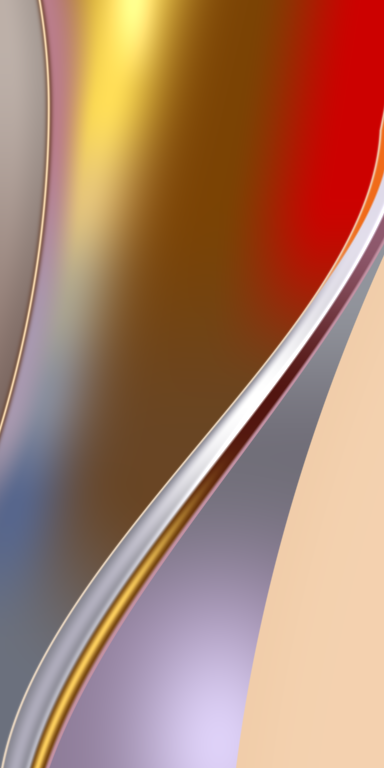
This background is drawn by a WebGL 1 fragment shader. Its source:

```glsl
precision highp float;
// Flowing metallic sheets: a gold-to-red satin body, a silver ribbon with a
// gilded trim, a lavender panel and a peach backdrop. Each boundary is a curve
// x(y); each surface is shaded by smooth ramps across and along its curve.
uniform vec2 u_resolution;

#define GLOW_WIDTH 0.125
#define TRIM_START 0.60
#define RIM_WIDTH 0.006
#define PEACH vec3(0.955, 0.82, 0.685)
#define YELLOW vec3(1.0, 0.87, 0.34)
#define BROWN vec3(0.48, 0.26, 0.015)
#define RED vec3(0.80, 0.005, 0.0)
#define STEEL vec3(0.42, 0.44, 0.49)

// Soft bell around a centre
float bell(float x, float center, float width) {
  float d = (x - center) / width;
  return exp(-d * d);
}

// Cubic whose slope relaxes away from d = 0
float bend(float d, float slope, float curl) {
  return d * (slope - curl * d * d / 3.0);
}

// Boundary curves, x as a function of y in 0..2
float leftEdge(float y) {
  float d = y - 1.72;
  return 0.128 - (d > 0.0 ? 0.306 : 0.181) * d * d;
}

float ribbonTop(float y) {
  float d = min(y - 0.87, 0.79);
  return 0.54 + bend(d, 0.83, d > 0.0 ? 1.25 : 0.85) + 0.2 * max(y - 1.66, 0.0);
}

float ribbonBottom(float y) {
  return 0.618 + bend(y - 0.8, 0.74, 0.6);
}

float panelEdge(float y) {
  return 0.6146 + y * (0.1286 + 0.1197 * y);
}

// Satin body: brown and red base, a drifting highlight, a pink left margin
vec3 bodyColor(vec2 p) {
  vec3 base = mix(vec3(0.41, 0.27, 0.14), BROWN, smoothstep(0.8, 1.5, p.y));
  base = mix(STEEL, base, smoothstep(0.25, 0.95, p.y + 0.6 * p.x));
  float redness = smoothstep(0.66, 0.95, p.x + 0.16 * (2.0 - p.y));
  base = mix(base, RED, redness * smoothstep(0.95, 1.5, p.y));

  vec3 glow = mix(vec3(0.34, 0.40, 0.55), vec3(0.54, 0.56, 0.62), smoothstep(0.68, 0.98, p.y));
  glow = mix(STEEL, glow, smoothstep(0.3, 0.68, p.y));
  glow = mix(glow, vec3(0.68, 0.65, 0.56), smoothstep(0.95, 1.25, p.y));
  glow = mix(glow, vec3(0.90, 0.77, 0.48), smoothstep(1.2, 1.5, p.y));
  glow = mix(glow, YELLOW, smoothstep(1.45, 1.75, p.y));
  float center = 0.04 + 0.235 * (p.y - 0.7);
  float offset = p.x - center;
  float width = GLOW_WIDTH * (offset > 0.0 ? 1.1 : 1.5);
  vec3 color = mix(base, glow, bell(offset, 0.0, width));
  color += vec3(0.10, 0.14, 0.22) * bell(p.x, 0.35, 0.055) * smoothstep(1.75, 2.0, p.y);

  float margin = p.x - leftEdge(p.y);
  vec3 pink = mix(vec3(0.66, 0.60, 0.69), vec3(0.73, 0.49, 0.54), smoothstep(1.1, 1.7, p.y));
  float pinkness = 1.0 - smoothstep(0.015, 0.10 + 0.05 * smoothstep(1.5, 2.0, p.y), margin);
  return mix(color, pink, pinkness * smoothstep(0.55, 0.95, p.y));
}

// Ribbon: silver for the first part of t, then a trim from gold to mauve
vec3 ribbonColor(float t, float y) {
  float shine = bell(y, 0.96, 0.30);
  vec3 silver = mix(vec3(0.50, 0.50, 0.54), vec3(0.68, 0.67, 0.73), bell(t, 0.28, 0.18));
  silver = mix(silver, vec3(0.87, 0.85, 0.91), smoothstep(1.0, 1.4, y));
  silver = mix(silver, vec3(1.0), shine * smoothstep(0.0, 0.3, t));
  silver += 0.2 * bell(t, 0.56, 0.06);

  vec3 trim = mix(vec3(0.42, 0.23, 0.03), vec3(0.32, 0.08, 0.06), smoothstep(0.55, 0.95, y));
  trim = mix(trim, vec3(0.56, 0.35, 0.43), smoothstep(0.95, 1.4, y));
  float gilding = bell(t, 0.75, 0.085) * (1.0 - smoothstep(0.4, 0.85, y));
  trim = mix(trim, vec3(0.98, 0.80, 0.36), gilding);
  trim = mix(trim, vec3(0.76, 0.57, 0.64), smoothstep(0.87, 0.97, t));
  return mix(silver, trim, smoothstep(TRIM_START - 0.04, TRIM_START + 0.06, t));
}

// Lavender panel with a pale glow near the bottom
vec3 panelColor(vec2 p) {
  vec3 color = mix(vec3(0.55, 0.48, 0.59), vec3(0.44, 0.43, 0.47), smoothstep(0.3, 0.8, p.y));
  color = mix(color, vec3(0.57, 0.58, 0.61), smoothstep(0.8, 1.25, p.y));
  float glow = bell(length((p - vec2(0.57, 0.06)) * vec2(1.0, 0.65)), 0.0, 0.23);
  return mix(color, vec3(0.87, 0.82, 0.97), glow);
}

void main() {
  vec2 p = gl_FragCoord.xy / u_resolution * vec2(1.0, 2.0);
  float aa = 1.0 / u_resolution.x;
  float left = p.x - leftEdge(p.y);
  float upper = p.x - ribbonTop(p.y);
  float lower = p.x - ribbonBottom(p.y);
  float outer = p.x - panelEdge(p.y);

  // Left panel and its fine metal rim
  vec3 sheet = mix(vec3(0.55, 0.46, 0.43), vec3(0.74, 0.69, 0.66), smoothstep(0.9, 1.9, p.y));
  sheet *= 1.0 - 0.12 * smoothstep(-0.1, 0.0, left);
  vec3 color = mix(sheet, bodyColor(p), smoothstep(-aa, aa, left));
  color = mix(color, vec3(0.36, 0.20, 0.12), 0.8 * bell(left, 0.0, 1.5 * RIM_WIDTH));
  color = mix(color, vec3(0.96, 0.84, 0.68), bell(left, -0.001, 0.6 * RIM_WIDTH));

  // Ribbon with a bright rim that widens into an orange reflection
  float t = upper / max(upper - lower, 0.001);
  vec3 ribbon = ribbonColor(t, p.y);
  float strip = 0.003 + 0.024 * smoothstep(1.15, 1.6, p.y);
  vec3 orange = mix(vec3(0.88, 0.78, 0.66), vec3(0.94, 0.42, 0.10), smoothstep(1.1, 1.45, p.y));
  ribbon = mix(orange, ribbon, smoothstep(strip - 0.004, strip + 0.004, upper));
  color = mix(color, ribbon, smoothstep(-aa, aa, upper));
  color = mix(color, vec3(0.95, 0.88, 0.80), 0.75 * bell(upper, 0.001, 0.6 * RIM_WIDTH));

  // Lavender panel, then the backdrop beyond it
  vec3 backdrop = PEACH - vec3(0.01, 0.015, 0.02) * bell(outer, 0.0, 0.1);
  vec3 behind = mix(panelColor(p), backdrop, smoothstep(-aa, aa, outer));
  color = mix(color, behind, smoothstep(-aa, aa, lower));
  gl_FragColor = vec4(clamp(color, 0.0, 1.0), 1.0);
}
```
